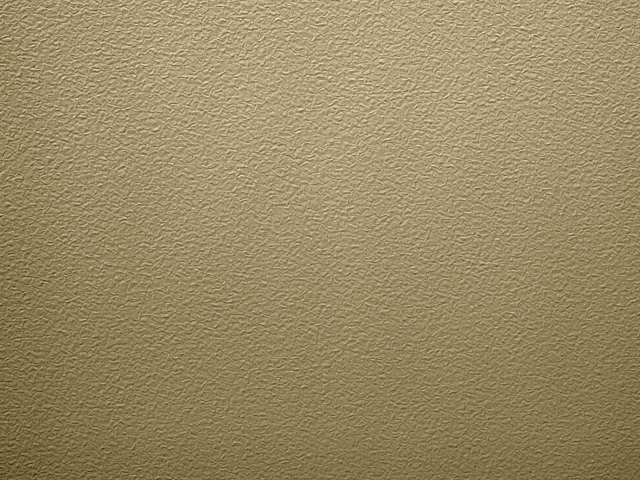
Give the GLSL for this texture, as a Shadertoy shader.

```glsl
float hash(vec2 cell) {
    uvec2 q = uvec2(ivec2(cell) + 4096) * uvec2(1597334673u, 3812015801u);
    uint n = (q.x ^ q.y) * 1597334673u;
    n = (n ^ (n >> 15)) * 2246822519u;
    return float((n ^ (n >> 13)) & 65535u) / 65535.0;
}

vec2 slope(vec2 cell) {
    float angle = hash(cell), side = hash(cell + vec2(713.0, 291.0));
    return 1.1 * normalize(vec2(angle, side) - 0.4999);
}

// Gradient noise with even slopes, about -0.7 to 0.7
float noise(vec2 p) {
    vec2 i = floor(p), f = p - i;
    vec2 u = f * f * f * (f * (f * 6.0 - 15.0) + 10.0);
    vec2 e = vec2(1.0, 0.0);
    float low = mix(dot(slope(i), f), dot(slope(i + e.xy), f - e.xy), u.x);
    float high = mix(dot(slope(i + e.yx), f - e.yx), dot(slope(i + e.xx), f - e.xx), u.x);
    return mix(low, high, u.y);
}

// Embossed surface: small pebbles parted by meandering creases
float leatherHeight(vec2 p) {
    vec2 warp = vec2(noise(p * 75.0), noise(p * 75.0 + 77.0));
    vec2 q = p * vec2(92.0, 128.0) + 0.7 * warp;
    float n = noise(q);
    float pebbles = sqrt(n * n + 0.006);
    float wrinkles = noise(mat2(0.96, 0.28, -0.28, 0.96) * q * 1.25 + 31.0);
    return pebbles + 0.75 * wrinkles + 0.28 * noise(q * 2.2 + 9.0);
}

void mainImage(out vec4 fragColor, in vec2 fragCoord) {
    vec2 uv = fragCoord / iResolution.xy;
    vec2 p = fragCoord / iResolution.y;

    // Light falling from above, dimmer at the sides and the foot
    float tone = 0.54 + 0.155 * smoothstep(-0.1, 1.0, uv.y);
    tone -= 0.09 * pow(1.0 - uv.x, 5.0) + 0.055 * pow(uv.x, 6.0);
    tone -= 0.03 * smoothstep(0.12, 0.0, uv.y);
    tone += 0.025 * exp(-6.0 * dot(uv - vec2(0.5, 0.7), uv - vec2(0.5, 0.7)));
    tone += 0.012 * noise(p * vec2(9.0, 4.0));

    // Relief lit from the top and slightly from the left
    vec2 toLight = vec2(-0.0009, 0.0028);
    float relief = leatherHeight(p - 0.5 * toLight) - leatherHeight(p + 0.5 * toLight);
    float strength = mix(0.17, 0.265, uv.y) + 0.04 * pow(1.0 - uv.x, 3.0);
    tone += strength * relief;
    tone += 0.055 * noise(p * 240.0);

    // Faint stains
    float stain = 0.0;
    for (float i = 0.0; i < 5.0; i++) {
        vec2 center = vec2(1.33 * hash(vec2(i, 5.0)), hash(vec2(i, 19.0)));
        float size = mix(0.002, 0.005, hash(vec2(i, 37.0)));
        stain += 0.35 * smoothstep(size, 0.2 * size, length(p - center));
    }

    // Olive shadows to pale khaki lights, warmer in between
    float t = (tone - 0.485) / 0.28;
    vec3 color = mix(vec3(0.48, 0.42, 0.27), vec3(0.76, 0.71, 0.57), t);
    color.gb -= 0.055 * max(t * (1.0 - t), 0.0);
    color = mix(color, vec3(0.42, 0.32, 0.18), min(stain, 0.5));
    fragColor = vec4(clamp(color, 0.0, 1.0), 1.0);
}
```
